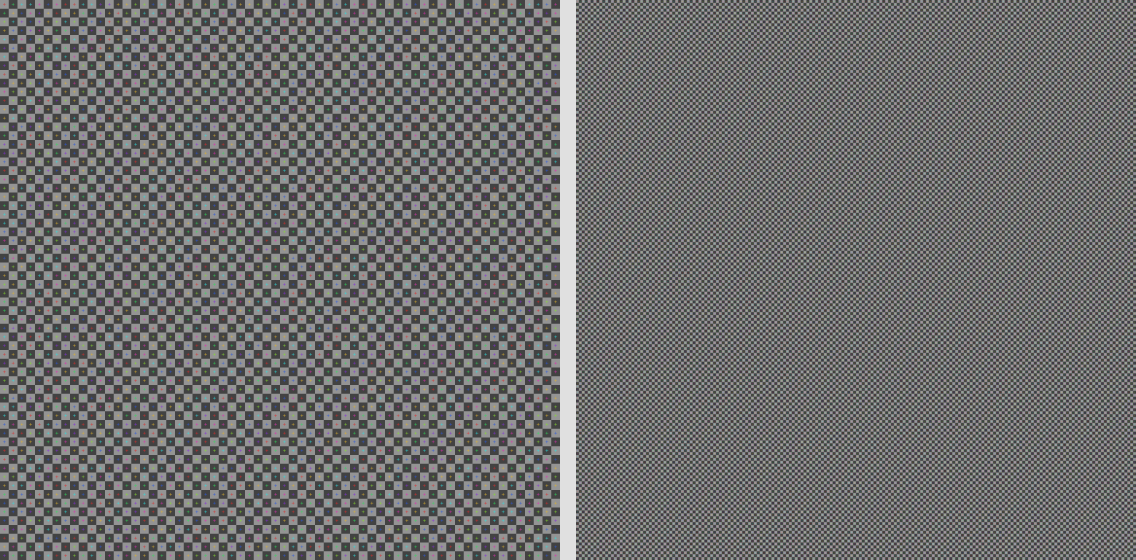
Left: one tile. Right: repeated 3 by 3.
A Shadertoy shader for this pattern:

```glsl
// A fine two-grey checkerboard with a thin coloured plus in the centre of each cell.
// Edges are box filtered by the pixel footprint; the plus takes one of eight hues that
// drift along diagonals, with whole turns per canvas and a hashed jitter.

const float CELLS = 64.0;                 // cells across and down
const vec2 HUE_TURNS = vec2(9.0, -6.0);   // colour wheel turns across and up
const float HUE_JITTER = 0.45;
const float HUE_COUNT = 8.0;
const float ARM_LENGTH = 0.16;            // half length, in cells
const float ARM_WIDTH = 0.02;             // half width, in cells
const vec3 DARK_GREY = vec3(0.26);
const vec3 LIGHT_GREY = vec3(0.58);

float hash21(vec2 p) {
    vec3 q = fract(p.xyx * 0.1031);
    q += dot(q, q.yzx + 33.33);
    return fract((q.x + q.y) * q.z);
}

vec3 hueColor(float hue, float saturation, float value) {
    vec3 wheel = abs(fract(hue + vec3(0.0, 2.0, 1.0) / 3.0) * 6.0 - 3.0) - 1.0;
    return value * mix(vec3(1.0), clamp(wheel, 0.0, 1.0), saturation);
}

// Square wave of period two with edges one pixel wide: +1 on even cells, -1 on odd
vec2 squareWave(vec2 p, vec2 pixel) {
    vec2 edge = 0.5 - abs(mod(p + 0.5, 2.0) - 1.0);
    return clamp(2.0 * edge / pixel, -1.0, 1.0);
}

// Share of a pixel that lies within a centred interval, per axis
vec2 coverage(vec2 p, float halfSize, vec2 pixel) {
    vec2 low = max(p - 0.5 * pixel, -halfSize);
    vec2 high = min(p + 0.5 * pixel, halfSize);
    return max(high - low, 0.0) / pixel;
}

// Union of two crossed bars
float plusMask(vec2 p, float armLength, float armWidth, vec2 pixel) {
    vec2 along = coverage(p, armLength, pixel);
    vec2 across = coverage(p, armWidth, pixel);
    return along.x * across.y + across.x * along.y - across.x * across.y;
}

void mainImage(out vec4 fragColor, in vec2 fragCoord) {
    vec2 grid = fragCoord / iResolution.xy * CELLS;
    vec2 pixel = CELLS / iResolution.xy;
    vec2 cell = mod(floor(grid), CELLS);

    // Checkerboard
    vec2 wave = squareWave(grid, pixel);
    vec3 color = mix(LIGHT_GREY, DARK_GREY, 0.5 + 0.5 * wave.x * wave.y);

    // Coloured plus
    float drift = dot(cell / CELLS, HUE_TURNS) + HUE_JITTER * (hash21(cell) - 0.5);
    float hue = floor(drift * HUE_COUNT + 0.5) / HUE_COUNT;
    vec3 plusColor = hueColor(hue, 0.8, 0.87);
    float mask = plusMask(fract(grid) - 0.5, ARM_LENGTH, ARM_WIDTH, pixel);
    color = mix(color, plusColor, mask);

    fragColor = vec4(color, 1.0);
}
```
